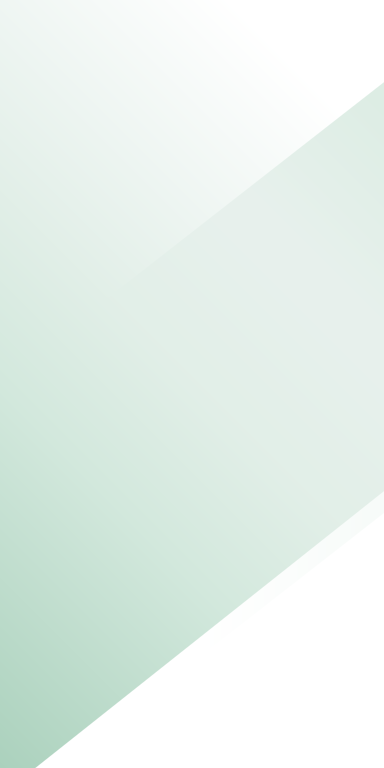
Give the GLSL for this background, as a WebGL 1 fragment shader.

```glsl
precision highp float;
uniform vec2 u_resolution;

const vec3 WHITE = vec3(1.0);
const vec3 DEEP_MINT = vec3(0.670, 0.820, 0.740);
const vec3 MINT = vec3(0.825, 0.910, 0.865);
const vec3 PALE_MINT = vec3(0.884, 0.935, 0.907);
const vec3 MIST = vec3(0.905, 0.943, 0.926);
const vec3 CORNER_MINT = vec3(0.865, 0.928, 0.893);
const vec3 HAZE = vec3(0.938, 0.964, 0.952);
const vec3 STRIP = vec3(0.970, 0.985, 0.977);

// Linear blend between two stops of a gradient
vec3 blend(vec3 base, vec3 next, float start, float end, float t) {
  return mix(base, next, clamp((t - start) / (end - start), 0.0, 1.0));
}

// Smooth coverage of the half-plane above a slanted line
float above(vec2 p, float intercept, float slope, float pixel) {
  float dist = (p.y - intercept - slope * p.x) / sqrt(1.0 + slope * slope);
  return smoothstep(-0.7 * pixel, 0.7 * pixel, dist);
}

// Wide band: deep at the lower left, misty on the right, greener at the top
vec3 bandColor(float t) {
  vec3 color = blend(DEEP_MINT, MINT, 0.0, 1.0, t);
  color = blend(color, PALE_MINT, 1.0, 1.5, t);
  color = blend(color, MIST, 1.5, 2.0, t);
  return blend(color, CORNER_MINT, 2.15, 2.75, t);
}

// Upper field: leaves the band's tone and brightens to white
vec3 skyColor(float t) {
  vec3 color = blend(MINT, PALE_MINT, 1.0, 1.5, t);
  color = blend(color, HAZE, 1.5, 2.0, t);
  return blend(color, WHITE, 2.0, 2.6, t);
}

void main() {
  // Canvas units: x from 0 to 1, y from 0 to 2
  vec2 p = gl_FragCoord.xy / u_resolution * vec2(1.0, 2.0);
  float pixel = max(1.0 / u_resolution.x, 2.0 / u_resolution.y);
  float diagonal = p.x + p.y;

  // White ground with a pale strip fading to the left
  vec3 stripTone = blend(WHITE, STRIP, 0.52, 0.95, p.x);
  vec3 color = mix(WHITE, stripTone, above(p, -0.116, 0.780, pixel));

  // Band and upper field over the ground
  color = mix(color, bandColor(diagonal), above(p, -0.073, 0.794, pixel));
  color = mix(color, skyColor(diagonal), above(p, 1.005, 0.781, pixel));

  gl_FragColor = vec4(color, 1.0);
}
```
